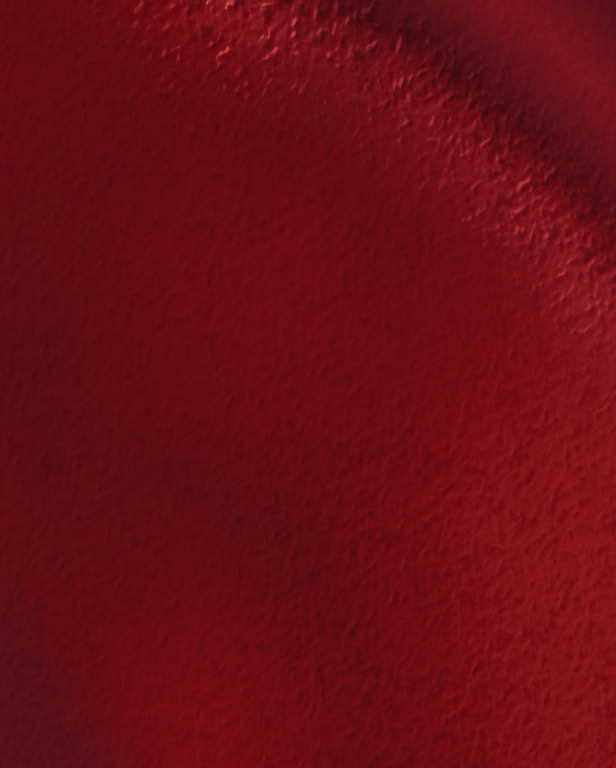
Write a Shadertoy shader that draws this texture.

```glsl
// Soft crimson leather with a diagonal fold near the upper right corner.
// Broad light comes from smooth bumps and a curved crease distance; the nap
// is embossed, stretched value noise, with glints along the fold.
#define BASE_RED 0.388
#define GLOW 0.125
#define GRAIN_SCALE 135.0
#define GRAIN_STRETCH 0.6
#define FINE_SCALE 235.0
#define GRAIN_DEPTH 0.085
#define FOLD_DEPTH 0.105
#define GLINT 0.42
#define FOLD_START vec2(0.417, 1.0)
#define FOLD_DIR vec2(0.748, -0.664)

float hash(vec2 p) {
    return fract(sin(dot(p, vec2(127.1, 311.7))) * 43758.5453);
}

float noise(vec2 p) {
    vec2 i = floor(p), f = fract(p);
    f = f * f * (3.0 - 2.0 * f);
    return mix(mix(hash(i), hash(i + vec2(1, 0)), f.x),
               mix(hash(i + vec2(0, 1)), hash(i + vec2(1, 1)), f.x), f.y);
}

float fbm(vec2 p) {
    float sum = 0.0, weight = 0.5;
    for (int i = 0; i < 4; i++) {
        sum += weight * noise(p);
        p = mat2(0.8, 0.6, -0.6, 0.8) * p * 2.03 + 7.3;
        weight *= 0.5;
    }
    return sum;
}

mat2 rotate(float a) {
    return mat2(cos(a), sin(a), -sin(a), cos(a));
}

// Soft elliptical bump, tilted by an angle
float bump(vec2 p, vec2 centre, vec2 radius, float angle) {
    vec2 q = rotate(-angle) * (p - centre) / radius;
    return exp(-dot(q, q));
}

// Soft stripe across a distance
float stripe(float d, float centre, float width) {
    float q = (d - centre) / width;
    return exp(-q * q);
}

// Height of the nap: short tilted fibres bent by a slower noise
float napHeight(vec2 p) {
    vec2 bend = vec2(noise(p * 40.0), noise(p * 40.0 + 41.0)) * 0.008;
    vec2 q = rotate(0.35) * (p + bend);
    q.y *= GRAIN_STRETCH;
    return 0.6 * noise(q * GRAIN_SCALE) + 0.4 * noise(q * FINE_SCALE + 13.0);
}

// Distance to the bowed crease, positive towards the upper right
float creaseDistance(vec2 p) {
    vec2 q = p - FOLD_START;
    float along = dot(q, FOLD_DIR);
    float across = dot(q, vec2(-FOLD_DIR.y, FOLD_DIR.x));
    return across - 0.36 * max(along * (0.512 - along), 0.0);
}

void mainImage(out vec4 fragColor, in vec2 fragCoord) {
    vec2 p = fragCoord / iResolution.y;
    p.x *= 0.8008 * iResolution.y / iResolution.x;
    float crease = creaseDistance(p) + 0.022 * (fbm(p * 50.0) - 0.47);
    float beyond = smoothstep(-0.01, 0.08, crease);

    // Broad light on the near side
    float red = BASE_RED + 0.05 * (fbm(p * 6.0) - 0.47);
    red += GLOW * smoothstep(0.40, 0.84, p.x + 0.06 * sin(p.y * 7.0));
    red += 0.03 * bump(p, vec2(0.42, 0.60), vec2(0.26, 0.20), -0.6);
    red += 0.075 * bump(p, vec2(0.27, 0.03), vec2(0.14, 0.15), 0.2);
    red -= 0.035 * bump(p, vec2(0.34, 0.31), vec2(0.22, 0.08), -0.6);
    red -= 0.03 * bump(p, vec2(0.06, 0.55), vec2(0.14, 0.30), 0.0);

    // Shadowed lower left corner
    float corner = 1.0 - smoothstep(-0.03, 0.05, dot(p - vec2(0.09, 0.08), vec2(0.82, 0.57)));
    red -= 0.035 * corner;

    // Fold: worn rim, dark crease and the lit panel behind it
    float rim = stripe(crease, -0.055, 0.07) * smoothstep(0.10, 0.36, p.x);
    float shine = bump(p, vec2(0.28, 0.985), vec2(0.11, 0.075), -0.5);
    float panel = 0.355 + 0.11 * stripe(crease, 0.135, 0.055) - 0.03 * smoothstep(0.18, 0.24, crease);
    red = mix(red, panel, beyond);
    red += 0.035 * rim + 0.07 * shine;
    red -= FOLD_DEPTH * stripe(crease, 0.022, 0.034);

    // Embossed nap, strongest on the rim and in the lower right
    vec2 lightStep = vec2(-0.0018, 0.0022);
    float height = napHeight(p);
    float relief = napHeight(p + lightStep) - napHeight(p - lightStep);
    float rough = 0.5 + 0.4 * smoothstep(0.2, 0.5, p.x) * (1.0 - smoothstep(0.3, 0.6, p.y));
    float worn = stripe(crease, -0.025, 0.06) * smoothstep(0.15, 0.4, p.x);
    rough = mix(rough, 0.4, beyond) + 1.5 * worn + 1.2 * shine;
    red -= GRAIN_DEPTH * rough * relief;
    red -= 0.06 * rough * (smoothstep(0.5, 0.85, height) - 0.22);
    red += 0.03 * (noise(p * 300.0) - 0.5);

    // Colour follows the light; grey sheen tints the fold and the corner
    float lit = smoothstep(0.44, 0.56, red);
    float sheen = max(max(beyond, 0.65 * rim), 0.8 * corner);
    vec3 colour = vec3(red, mix(0.048, 0.085, lit), mix(0.073, 0.112, lit));
    colour.gb += sheen * vec2(0.025, 0.038) * smoothstep(0.2, 0.45, red);
    colour.gb -= 0.03 * rough * relief;

    // Small pinkish glints
    float glint = smoothstep(0.10, 0.42, -relief) * smoothstep(0.3, 0.75, noise(p * 70.0 + 5.0));
    colour += GLINT * glint * (0.32 * max(rim, worn) + 0.8 * shine) * vec3(1.0, 0.48, 0.45);

    fragColor = vec4(clamp(colour, 0.0, 1.0), 1.0);
}
```
